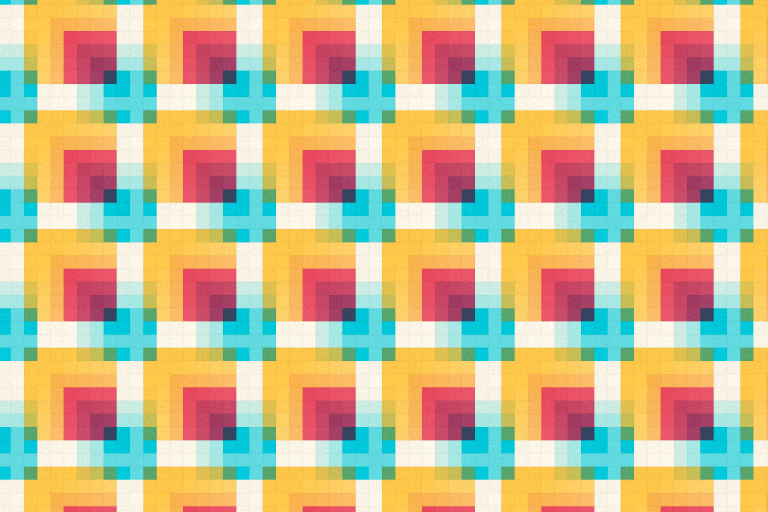
Give the GLSL for this pattern, as a WebGL 1 fragment shader.

```glsl
precision highp float;

uniform vec2 u_resolution;

const float CELLS = 9.0;
const vec2 REPEATS = vec2(6.434, 4.31);
const vec2 PHASE = vec2(0.201, 0.928);

const vec3 PAPER = vec3(0.985, 0.965, 0.91);
const vec3 YELLOW = vec3(1.0, 0.785, 0.29);
const vec3 CORAL = vec3(0.92, 0.27, 0.36);
const vec3 WINE = vec3(0.45, 0.12, 0.33);
const vec3 CYAN = vec3(0.0, 0.785, 0.855);

float hash(vec2 p) {
  vec3 q = fract(p.xyx * vec3(0.1031, 0.103, 0.0973));
  q += dot(q, q.yzx + 33.33);
  return fract((q.x + q.y) * q.z);
}

// Distance to the nearest scattered point
float cellular(vec2 p) {
  vec2 base = floor(p);
  float nearest = 2.0;
  for (int j = -1; j <= 1; j++) {
    for (int i = -1; i <= 1; i++) {
      vec2 id = base + vec2(float(i), float(j));
      vec2 point = id + vec2(hash(id), hash(id + 71.7));
      nearest = min(nearest, distance(p, point));
    }
  }
  return nearest;
}

// 1 where both coordinates lie in the inclusive cell range
float block(vec2 cell, float first, float last) {
  vec2 inside = step(first - 0.5, cell) * step(cell, vec2(last + 0.5));
  return inside.x * inside.y;
}

// Cyan strength: two pale steps, then a solid block with a lighter cross
float cyanWash(vec2 wrapped) {
  float ring = min(wrapped.x, wrapped.y);
  vec2 arm = step(abs(wrapped - 8.0), vec2(0.5));
  float solid = mix(1.0, 0.62, max(arm.x, arm.y));
  float pale = 0.18 * step(3.5, ring) + 0.16 * step(4.5, ring);
  return mix(pale, solid, step(5.5, ring));
}

// Overlapping translucent squares on a grid of cells
vec3 cellColour(vec2 cell) {
  float ring = min(cell.x, cell.y);
  float outer = max(cell.x, cell.y);
  float yellow = block(cell, 0.0, 6.0);
  float red = block(cell, 3.0, 6.0);
  float halo = block(cell, 2.0, 6.0) * (1.0 - red);
  float fade = clamp((outer - 2.0) * 0.05, 0.0, 0.2) * step(0.5, ring);

  vec3 colour = mix(PAPER, mix(YELLOW, PAPER, fade), yellow);
  colour = mix(colour, CORAL, 0.16 * halo);
  vec3 berry = mix(CORAL, WINE, clamp((ring - 3.0) / 3.0, 0.0, 1.0));
  colour = mix(colour, mix(berry, PAPER, 0.5 * fade), red);

  // The cyan square runs over into the next tile
  vec2 wrapped = cell + CELLS * step(cell, vec2(0.5));
  float wash = cyanWash(wrapped) * mix(1.0, 0.66, yellow);
  wash *= mix(1.0, step(5.5, ring), red);
  vec3 ink = CYAN - yellow * vec3(0.0, 0.21, 0.36) + red * vec3(0.06, -0.27, -0.12);
  colour = mix(colour, ink, wash);

  return colour * (1.0 + 0.02 * (hash(cell + 5.0) - 0.5));
}

// Faint seams along the cell edges
float seam(vec2 grid) {
  vec2 edge = 0.5 - abs(fract(grid) - 0.5);
  return 1.0 - smoothstep(0.02, 0.09, min(edge.x, edge.y));
}

vec3 pattern(vec2 uv) {
  vec2 grid = fract(vec2(uv.x, 1.0 - uv.y) * REPEATS - PHASE) * CELLS;
  vec3 colour = cellColour(min(floor(grid), CELLS - 1.0));
  return colour * (1.0 - 0.025 * seam(grid));
}

void main() {
  // Average a 3 by 3 set of samples for smooth edges
  vec3 colour = vec3(0.0);
  for (int j = -1; j <= 1; j++) {
    for (int i = -1; i <= 1; i++) {
      vec2 offset = vec2(float(i), float(j)) / 3.0;
      colour += pattern((gl_FragCoord.xy + offset) / u_resolution);
    }
  }
  colour /= 9.0;

  // Fine paper grain
  vec2 canvas = gl_FragCoord.xy / u_resolution.y;
  float grain = cellular(canvas * 210.0) - 0.45;
  colour += 0.045 * grain;

  gl_FragColor = vec4(clamp(colour, 0.0, 1.0), 1.0);
}
```
